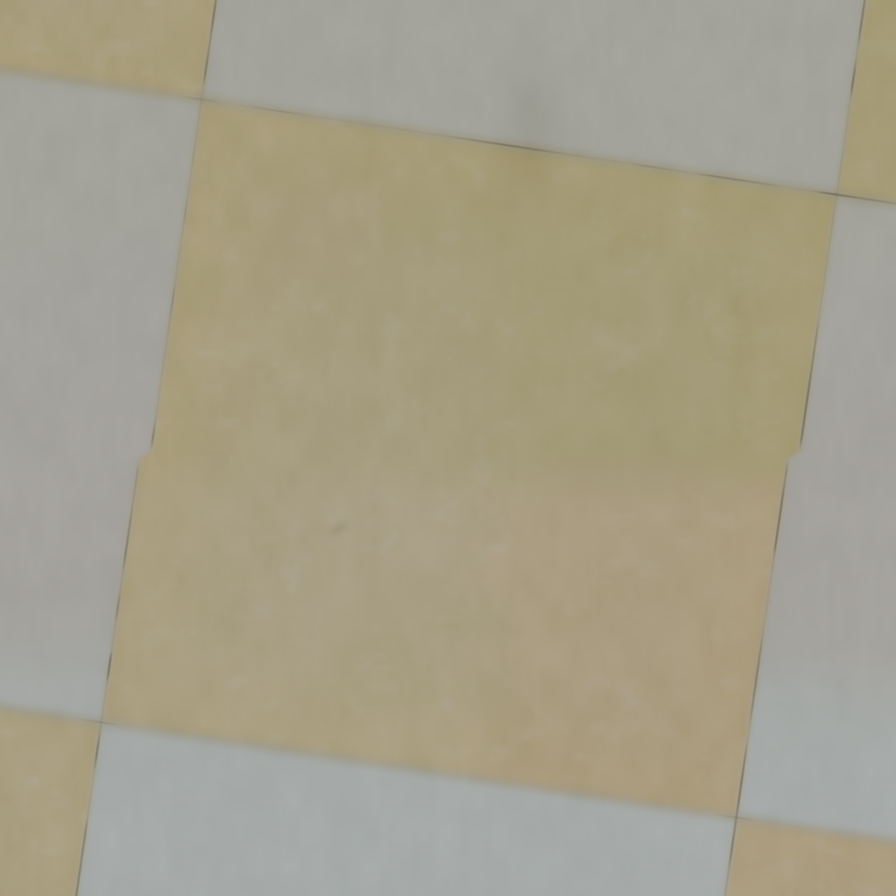
Reproduce this texture procedurally as a WebGL 1 fragment shader.

```glsl
precision highp float;
// Worn checkered floor of large yellow and grey tiles, slightly turned, with thin dark joints.
uniform vec2 u_resolution;

float hash(vec2 p) {
  return fract(sin(dot(p, vec2(127.1, 311.7))) * 43758.5453);
}

float noise(vec2 p) {
  vec2 i = floor(p), f = fract(p);
  f = f * f * (3.0 - 2.0 * f);
  return mix(mix(hash(i), hash(i + vec2(1.0, 0.0)), f.x),
             mix(hash(i + vec2(0.0, 1.0)), hash(i + vec2(1.0, 1.0)), f.x), f.y);
}

float fbm(vec2 p) {
  float sum = 0.0, amp = 0.5;
  for (int i = 0; i < 4; i++) {
    sum += amp * noise(p);
    p = p * 2.03 + 17.3;
    amp *= 0.5;
  }
  return sum / 0.9375;
}

// Signed distance to the nearest joint, positive in even cells
vec2 cellSign(vec2 t) {
  return 0.5 - abs(mod(t + 0.5, 2.0) - 1.0);
}

void main() {
  vec2 uv = gl_FragCoord.xy / u_resolution;
  float px = 1.0 / min(u_resolution.x, u_resolution.y);

  // Tile coordinates: skewed grid, its lower half slipped sideways
  vec2 q = uv - vec2(0.225, 0.889);
  q.x += 0.0118 * (1.0 - smoothstep(0.486, 0.498, uv.y));
  vec2 tile = vec2(1.381 * q.x - 0.199 * q.y, -0.211 * q.x - 1.408 * q.y);
  vec2 side = cellSign(tile) * 0.71;
  vec2 blend = smoothstep(-1.0, 1.0, side / (vec2(0.006, 0.011) + px)) * 2.0 - 1.0;
  float yellow = 0.5 + 0.5 * blend.x * blend.y;

  // Broad stains, blotches and fine upright fibres
  float cloud = fbm(uv * 4.0 + 3.0) - 0.5;
  float mottle = fbm(uv * vec2(34.0, 26.0)) - 0.5;
  float fibre = noise(uv * vec2(110.0, 30.0) + 9.0) - 0.5;

  // Yellow tile: olive above, tan below, paler on the left
  vec3 olive = mix(vec3(0.655, 0.614, 0.49), vec3(0.638, 0.603, 0.468),
                   smoothstep(0.25, 0.55, uv.x + 0.15 * cloud));
  vec3 sand = mix(vec3(0.66, 0.62, 0.512), vec3(0.664, 0.612, 0.505),
                  smoothstep(0.5, 0.58, uv.x + 0.1 * mottle));
  vec3 warm = mix(sand, olive, smoothstep(0.43, 0.5, uv.y + 0.06 * mottle));
  float pale = smoothstep(0.25, 0.0, length((uv - vec2(0.4, 0.47)) * vec2(1.0, 0.6)));
  warm = mix(warm, vec3(0.652, 0.62, 0.53), 0.5 * pale);
  float rim = 1.0 - smoothstep(0.0, 0.14, min(abs(side.x), abs(side.y)) + 0.06 * mottle);
  warm += rim * vec3(0.006, 0.002, -0.01);

  // Grey tile: neutral above, pinkish in the middle, bluish below
  vec3 grey = mix(vec3(0.645, 0.636, 0.615), vec3(0.64, 0.64, 0.61),
                  smoothstep(0.5, 0.85, uv.y + 0.2 * cloud));
  grey = mix(vec3(0.65, 0.67, 0.662), grey, smoothstep(0.12, 0.32, uv.y + 0.2 * cloud));

  vec3 color = mix(grey, warm, yellow);
  color += cloud * vec3(0.01, 0.01, 0.014);
  color += mottle * mix(vec3(0.022), vec3(0.032, 0.03, 0.05), yellow);
  color += fibre * 0.007;

  // Pale scuffs on the yellow tile
  float scuff = smoothstep(0.6, 0.85, fbm(uv * vec2(30.0, 38.0) + 31.0));
  color += yellow * scuff * vec3(0.008, 0.012, 0.026);

  // Soft brown smudge across the upper joint, and one small speck
  vec2 smudge = (uv - vec2(0.592, 0.855)) / vec2(0.035, 0.075);
  color -= exp(-dot(smudge, smudge)) * vec3(0.025, 0.03, 0.035);
  vec2 speck = (uv - vec2(0.378, 0.41)) * mat2(0.85, 0.5, -0.5, 0.85) / vec2(0.011, 0.006);
  color -= 0.04 * exp(-dot(speck, speck));

  // Joints: broken hairlines, faint across and lost at the slip
  vec2 dist = abs(side);
  vec2 line = 1.0 - smoothstep(vec2(0.0), vec2(0.0012) + px, dist);
  float upright = noise(vec2(tile.y * 22.0, floor(tile.x + 0.5) * 7.0));
  upright = 0.08 + 0.45 * smoothstep(0.3, 0.9, upright);
  upright *= smoothstep(0.004, 0.02, abs(uv.y - 0.492));
  float upper = 1.0 - smoothstep(0.4, 0.6, tile.y);
  float span = smoothstep(0.02, 0.2, tile.x);
  float worn = smoothstep(0.35, 0.9, noise(vec2(tile.x * 17.0, 4.0)));
  float crossing = upper * span * (0.06 + 0.25 * worn);
  crossing += 0.35 * upper * exp(-pow((uv.x - 0.57) / 0.045, 2.0));
  crossing += 0.15 * smoothstep(0.03, 0.0, dist.x);
  vec3 jointColor = vec3(0.36, 0.34, 0.29);
  color = mix(color, jointColor, line.x * upright);
  color = mix(color, jointColor, line.y * crossing);
  color -= 0.012 * exp(-dist.x * 140.0) + 0.025 * exp(-dist.y * dist.y * 16000.0);

  gl_FragColor = vec4(clamp(color, 0.0, 1.0), 1.0);
}
```
